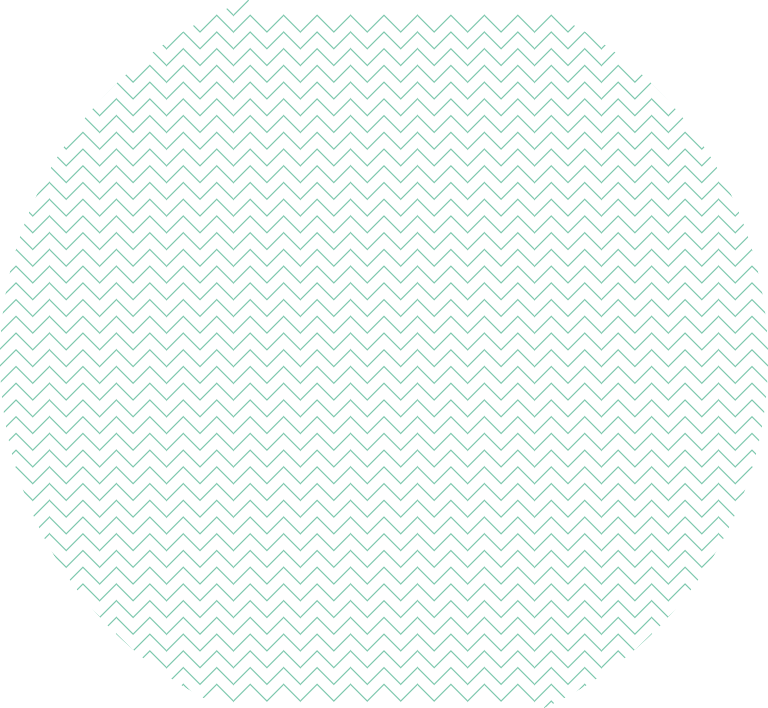
Write a Shadertoy shader that draws this pattern.

```glsl
// Lengths are fractions of the canvas height, measured from its centre.
const vec3  PAPER       = vec3(1.0);
const vec3  INK         = vec3(0.11, 0.62, 0.44);
const float PERIOD      = 0.04725;          // peak to peak across
const float ROW_STEP    = 0.5 * PERIOD;     // row to row, gives 45 degree strokes
const float ROW_PHASE   = 0.25;             // offset of the middle row, in rows
const float LINE_WIDTH  = 0.00096;
const float DISC_RADIUS = 0.5424;
const vec2  DISC_CENTRE = vec2(0.0, -0.007);
const float LAST_ROW    = 20.0;             // last full row above and below the middle
const float TOP_STUB    = -0.191;           // the row above the last stops here
const float BOTTOM_STUB = 0.226;            // the row below the last starts here

// Running integral of a unit tent filter.
float tentIntegral(float t) {
    t = clamp(t, -1.0, 1.0);
    return 0.5 + t - 0.5 * t * abs(t);
}

// Filtered coverage of a stroke at a given distance from its axis.
float strokeCoverage(float dist, float width, float pixel) {
    return tentIntegral((dist + 0.5 * width) / pixel)
         - tentIntegral((dist - 0.5 * width) / pixel);
}

// Signed distance inside the disc, with the outermost rows cut to stubs.
float insideDistance(vec2 p, float row) {
    float inside = DISC_RADIUS - length(p - DISC_CENTRE);
    if (row > LAST_ROW)  inside = min(inside, TOP_STUB - p.x);
    if (row < -LAST_ROW) inside = min(inside, p.x - BOTTOM_STUB);
    return inside;
}

void mainImage(out vec4 fragColor, in vec2 fragCoord) {
    float pixel = 1.0 / iResolution.y;
    vec2 p = (fragCoord - 0.5 * iResolution.xy) * pixel;

    // Unfold the zigzag into straight rows, with a peak on the centre line.
    float drop = abs(fract(p.x / PERIOD + 0.5) - 0.5) * PERIOD;
    float level = (p.y + drop) / ROW_STEP - ROW_PHASE;
    float row = floor(level + 0.5);
    float dist = abs(level - row) * ROW_STEP * inversesqrt(2.0);

    // Ink the strokes within the disc.
    float ink = strokeCoverage(dist, LINE_WIDTH, pixel);
    ink *= smoothstep(-0.5 * pixel, 0.5 * pixel, insideDistance(p, row));
    fragColor = vec4(mix(PAPER, INK, ink), 1.0);
}
```
